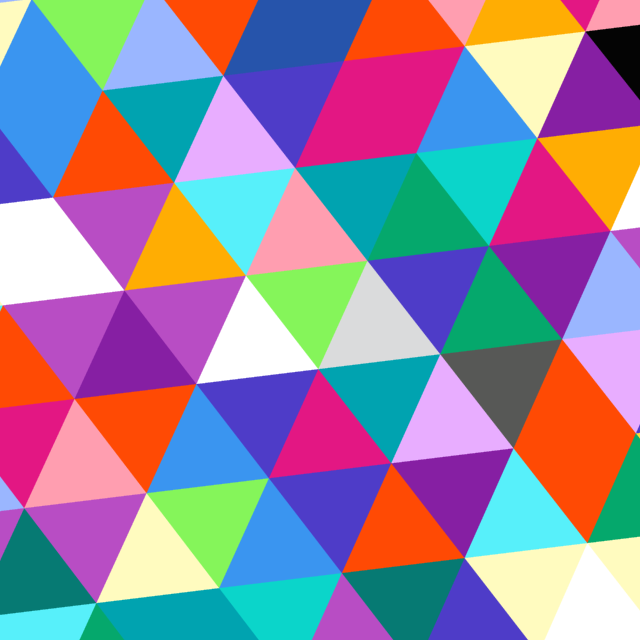
Write a three.js fragment shader that draws this pattern.

```glsl
// A tilted field of flat-coloured triangles that meet edge to edge.
// A skewed lattice with slight perspective is split along its diagonals,
// and a hash picks each triangle's colour from a palette, common ones first.
varying vec2 vUv;

const vec2 ORIGIN = vec2(0.4974, 0.4232);    // lattice vertex near the centre
const vec2 ROW_STEP = vec2(0.1905, 0.0233);  // triangle edge along a row
const vec2 DOWN_STEP = vec2(0.1135, -0.1466); // triangle edge to the next row
const float PERSPECTIVE = -0.0034;           // growth per row downwards
const float EDGE_WIDTH = 1.3;                // smoothing width in pixels
const float SEED = 17.0;
const int SAMPLES = 4;                       // smoothing samples per axis
const int COLOURS = 31;

vec3 palette[COLOURS];

vec3 rgb(float r, float g, float b) {
  return vec3(r, g, b) / 255.0;
}

// Ordered from the most to the least frequent colour
void fillPalette() {
  palette[0] = rgb(184.0, 77.0, 196.0);   // orchid
  palette[1] = rgb(255.0, 255.0, 255.0);  // white
  palette[2] = rgb(134.0, 31.0, 163.0);   // purple
  palette[3] = rgb(255.0, 74.0, 4.0);     // vermilion
  palette[4] = rgb(255.0, 158.0, 176.0);  // pink
  palette[5] = rgb(227.0, 23.0, 131.0);   // magenta
  palette[6] = rgb(255.0, 251.0, 191.0);  // cream
  palette[7] = rgb(38.0, 84.0, 171.0);    // blue
  palette[8] = rgb(0.0, 163.0, 176.0);    // teal
  palette[9] = rgb(87.0, 240.0, 250.0);   // cyan
  palette[10] = rgb(133.0, 245.0, 90.0);  // lime
  palette[11] = rgb(78.0, 60.0, 200.0);   // indigo
  palette[12] = rgb(154.0, 182.0, 255.0); // periwinkle
  palette[13] = rgb(255.0, 173.0, 3.0);   // amber
  palette[14] = rgb(142.0, 146.0, 148.0); // grey
  palette[15] = rgb(255.0, 219.0, 58.0);  // yellow
  palette[16] = rgb(232.0, 173.0, 255.0); // lilac
  palette[17] = rgb(58.0, 149.0, 240.0);  // sky
  palette[18] = rgb(5.0, 168.0, 108.0);   // green
  palette[19] = rgb(255.0, 61.0, 133.0);  // rose
  palette[20] = rgb(87.0, 88.0, 86.0);    // charcoal
  palette[21] = rgb(6.0, 122.0, 115.0);   // pine
  palette[22] = rgb(11.0, 213.0, 202.0);  // turquoise
  palette[23] = rgb(4.0, 4.0, 4.0);       // black
  palette[24] = rgb(115.0, 77.0, 51.0);   // brown
  palette[25] = rgb(163.0, 110.0, 43.0);  // ochre
  palette[26] = rgb(196.0, 0.0, 61.0);    // crimson
  palette[27] = rgb(115.0, 5.0, 32.0);    // maroon
  palette[28] = rgb(255.0, 186.0, 117.0); // peach
  palette[29] = rgb(218.0, 219.0, 220.0); // silver
  palette[30] = rgb(108.0, 92.0, 255.0);  // violet
}

float hash(vec3 p) {
  p = fract(p * 0.1031);
  p += dot(p, p.zyx + 31.32);
  return fract((p.x + p.y) * p.z);
}

float cross2(vec2 a, vec2 b) {
  return a.x * b.y - a.y * b.x;
}

// Canvas position to lattice coordinates, with the perspective undone
vec2 toLattice(vec2 p) {
  vec2 q = p - ORIGIN;
  vec2 flatCoord = vec2(cross2(q, DOWN_STEP), cross2(ROW_STEP, q))
                 / cross2(ROW_STEP, DOWN_STEP);
  return flatCoord / (1.0 - PERSPECTIVE * flatCoord.y);
}

vec3 triangleColour(vec2 p) {
  vec2 lattice = toLattice(p);
  vec2 cell = floor(lattice);
  vec2 local = lattice - cell;
  float half2 = step(1.0, local.x + local.y); // side of the cell's diagonal
  float pick = hash(vec3(cell + SEED, half2 * 7.0 + SEED));

  // The square root favours the front of the palette
  int index = int(float(COLOURS) * (1.0 - sqrt(1.0 - pick)));
  vec3 colour = palette[0];
  for (int i = 1; i < COLOURS; i++) {
    if (i == index) colour = palette[i];
  }
  return colour;
}

void main() {
  fillPalette();

  // Average a small grid of samples to smooth the edges
  vec2 spread = fwidth(vUv) * EDGE_WIDTH;
  vec3 sum = vec3(0.0);
  for (int y = 0; y < SAMPLES; y++) {
    for (int x = 0; x < SAMPLES; x++) {
      vec2 offset = (vec2(float(x), float(y)) + 0.5) / float(SAMPLES) - 0.5;
      sum += triangleColour(vUv + offset * spread);
    }
  }
  gl_FragColor = vec4(sum / float(SAMPLES * SAMPLES), 1.0);
}
```
